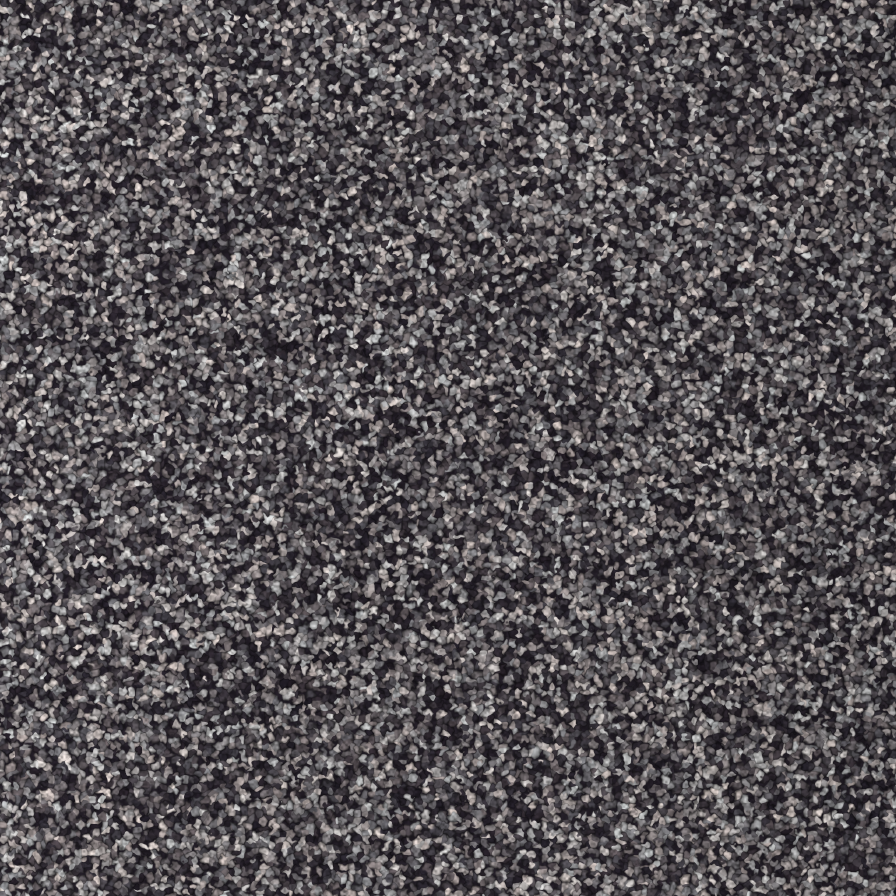
A Shadertoy shader for this texture:

```glsl
// Speckled cut-pile carpet: small domed yarn tufts in charcoal, grey and ash.
// Jittered elliptical tufts compete by height in each cell; the tallest shows,
// shaded darker toward its rim, with fibre noise and broad uneven light on top.

#define TUFTS 134.0                      // tufts across the canvas
#define JITTER 0.90                      // scatter of tuft centres
#define EDGE_SHARPNESS 12.0              // crispness where tufts overlap
#define GAP_HEIGHT 0.12                  // level of the dark backing
#define RIM_SHADE 0.54                   // brightness at a tuft's rim
#define FIBRE_CONTRAST 0.46              // strength of the fine fibres
#define CLUMP_CONTRAST 0.08              // strength of the tone clusters
#define TONE_POWER 1.15                  // above 1 favours dark yarn
#define DARK_YARN vec3(0.122, 0.104, 0.134)
#define LIGHT_YARN vec3(0.725, 0.708, 0.697)
#define COOL_TINT vec3(0.965, 1.003, 1.020)
#define WARM_TINT vec3(1.035, 0.995, 0.982)

// Integer hash: three random values in 0..1 per cell and seed
vec3 hash3(vec2 cell, int seed) {
    uvec3 v = uvec3(ivec3(ivec2(cell), seed) + 4096);
    v = v * 1664525u + 1013904223u;
    v.x += v.y * v.z; v.y += v.z * v.x; v.z += v.x * v.y;
    v ^= v >> 16u;
    v.x += v.y * v.z; v.y += v.z * v.x; v.z += v.x * v.y;
    return vec3(v >> 8u) / 16777216.0;
}

float valueNoise(vec2 p, int seed) {
    vec2 cell = floor(p);
    vec2 f = p - cell;
    f = f * f * (3.0 - 2.0 * f);
    float low = mix(hash3(cell, seed).x, hash3(cell + vec2(1, 0), seed).x, f.x);
    float high = mix(hash3(cell + vec2(0, 1), seed).x, hash3(cell + vec2(1, 1), seed).x, f.x);
    return mix(low, high, f.y);
}

// Yarn colour of one tuft, biased by the cluster it stands in
vec3 yarnColour(vec2 cell, vec3 rnd) {
    float clump = valueNoise(cell / 3.5, 11) - 0.5;
    float tone = clamp(rnd.x + CLUMP_CONTRAST * clump, 0.0, 1.0);
    vec3 yarn = mix(DARK_YARN, LIGHT_YARN, pow(tone, TONE_POWER));
    return yarn * mix(COOL_TINT, WARM_TINT, rnd.y);
}

vec3 carpet(vec2 uv) {
    vec2 p = uv * TUFTS;
    float fibre = valueNoise(p * 2.7, 31) - 0.5;

    // Small warp makes the tuft outlines irregular
    p += 0.65 * (vec2(valueNoise(p * 1.9, 21), valueNoise(p * 1.9, 22)) - 0.5);
    vec2 home = floor(p);

    // Height-weighted blend of the backing and the nearby tufts
    float total = exp(EDGE_SHARPNESS * GAP_HEIGHT);
    vec3 colour = DARK_YARN * total;
    for (int j = -1; j <= 1; j++) {
        for (int i = -1; i <= 1; i++) {
            vec2 cell = home + vec2(i, j);
            vec3 place = hash3(cell, 1);
            vec3 form = hash3(cell, 2);
            vec3 dye = hash3(cell, 3);

            vec2 offset = p - cell - 0.5 - JITTER * (place.xy - 0.5);
            float angle = 6.2832 * place.z;
            vec2 axis = vec2(cos(angle), sin(angle));
            vec2 local = vec2(dot(offset, axis), dot(offset, vec2(-axis.y, axis.x)));
            vec2 radii = vec2(mix(0.58, 0.95, form.x), mix(0.38, 0.66, form.y));
            local /= radii;

            float dome = 1.0 - dot(local, local);
            float height = dome + 0.45 * form.z + 0.10 * dye.x;
            float weight = exp(EDGE_SHARPNESS * clamp(height, -1.0, 2.0));
            float shade = mix(RIM_SHADE, 1.05, smoothstep(-0.15, 0.85, dome));
            colour += weight * shade * yarnColour(cell, dye);
            total += weight;
        }
    }
    colour /= total;

    // Fine fibres within and across the tufts
    return colour * (1.0 + FIBRE_CONTRAST * fibre);
}

void mainImage(out vec4 fragColor, in vec2 fragCoord) {
    // Four samples per pixel smooth the tuft edges
    vec3 colour = vec3(0.0);
    for (int s = 0; s < 4; s++) {
        vec2 shift = vec2(s % 2, s / 2) * 0.5 - 0.25;
        colour += 0.25 * carpet((fragCoord + shift) / iResolution.y);
    }

    // Broad light: brighter at left, dimmer at right, slightly patchy
    vec2 uv = fragCoord / iResolution.xy;
    float light = mix(1.06, 0.95, uv.x) + 0.08 * (valueNoise(uv * 5.0, 41) - 0.5);
    fragColor = vec4(clamp(colour * light, 0.0, 1.0), 1.0);
}
```
